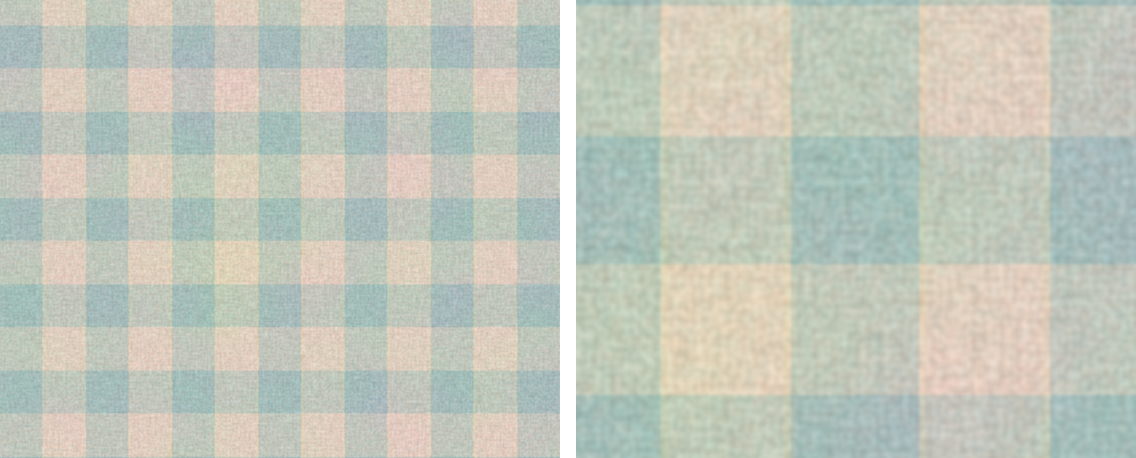
Left, the full canvas; right, a detail of the centre.
Write a WebGL 2 fragment shader that draws this pattern.

```glsl
#version 300 es
precision highp float;

#define REPEATS_DOWN 5.31
#define BAND_CENTER vec2(0.243, 0.766)
#define BAND_WIDTH 0.494
#define EDGE_SOFTNESS 0.010
#define GRAIN_AMOUNT 0.060
#define THREAD_AMOUNT 0.032
#define BLOTCH_AMOUNT 0.050
#define SEAM_AMOUNT 0.6
#define STAIN_CENTER vec2(0.51, 0.43)
#define STAIN_RADIUS 0.14

uniform vec2 u_resolution;
out vec4 fragColor;

const vec3 BLUE = vec3(0.645, 0.733, 0.728);
const vec3 SAGE = vec3(0.755, 0.775, 0.735);
const vec3 PINK = vec3(0.873, 0.803, 0.747);

vec2 hashGradient(vec2 cell) {
    vec3 h = fract(cell.xyx * vec3(0.1031, 0.1030, 0.0973));
    h += dot(h, h.yzx + 33.33);
    float angle = 6.28318 * fract((h.x + h.y) * h.z);
    return vec2(cos(angle), sin(angle));
}

float gradientNoise(vec2 p) {
    vec2 i = floor(p);
    vec2 f = p - i;
    vec2 u = f * f * f * (f * (f * 6.0 - 15.0) + 10.0);
    vec2 e = vec2(0.0, 1.0);
    float bottom = mix(dot(hashGradient(i), f),
                       dot(hashGradient(i + e.yx), f - e.yx), u.x);
    float top = mix(dot(hashGradient(i + e), f - e),
                    dot(hashGradient(i + e.yy), f - e.yy), u.x);
    return mix(bottom, top, u.y);
}

// Signed distance to the blue bands on each axis, in repeats
vec2 bandDistance(vec2 cell) {
    return abs(fract(cell - BAND_CENTER + 0.5) - 0.5) - 0.5 * BAND_WIDTH;
}

void main() {
    vec2 p = gl_FragCoord.xy / u_resolution.y;

    // Crossed bands of the gingham
    vec2 d = bandDistance(p * REPEATS_DOWN);
    float soft = max(EDGE_SOFTNESS, 0.7 * REPEATS_DOWN / u_resolution.y);
    vec2 light = smoothstep(-soft, soft, d);
    vec3 color = mix(mix(BLUE, SAGE, light.y), mix(SAGE, PINK, light.y), light.x);

    // Faint yellow seams along the upright edges
    float seam = exp(-pow((d.x - 0.016) / 0.016, 2.0));
    color += SEAM_AMOUNT * seam * vec3(0.012, 0.014, -0.035);

    // Uneven dye: rosy to green drift, and one yellow-green stain
    float drift = gradientNoise(p * 5.0 + 17.3) + 0.6 * gradientNoise(p * 13.0 + 41.7);
    color += BLOTCH_AMOUNT * drift * vec3(-0.5, 0.4, -0.3);
    vec2 fromStain = (p - STAIN_CENTER) / STAIN_RADIUS;
    color += exp(-dot(fromStain, fromStain)) * vec3(-0.005, 0.024, -0.026);

    // Woven threads and speckled grain
    float threads = gradientNoise(p * vec2(190.0, 28.0))
                  + gradientNoise(p * vec2(28.0, 190.0) + 73.1);
    float grain = gradientNoise(p * 170.0 + 9.7) + 0.5 * gradientNoise(p * 75.0 + 3.1);
    color += THREAD_AMOUNT * threads + GRAIN_AMOUNT * grain;

    // Slight colour speckle
    float speckle = gradientNoise(p * 95.0 + 57.9);
    color += 0.03 * speckle * vec3(1.0, -0.3, -0.6);

    fragColor = vec4(clamp(color, 0.0, 1.0), 1.0);
}
```
